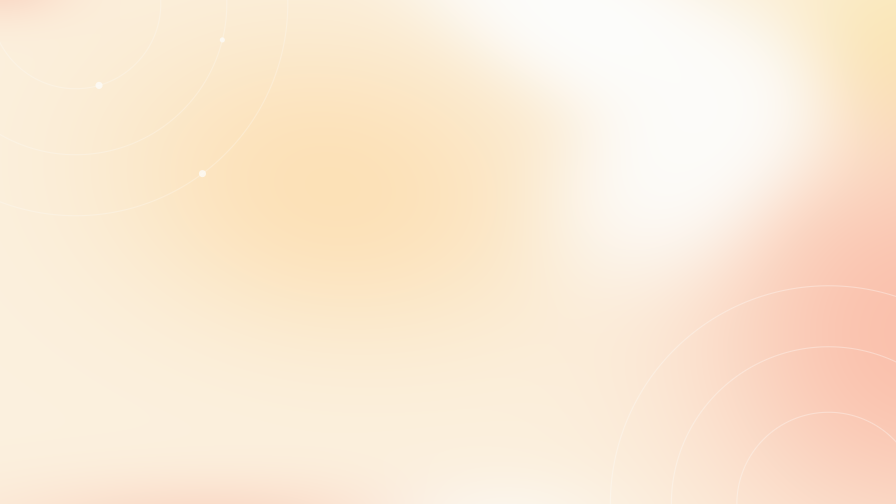
Give the GLSL for this background, as a WebGL 2 fragment shader.

```glsl
#version 300 es
precision highp float;
// Soft cream backdrop with honey, white and peach glows, fine arcs and small dots.

uniform vec2 u_resolution;
out vec4 fragColor;

// Colours
const vec3 CREAM  = vec3(0.984, 0.941, 0.870);
const vec3 HONEY  = vec3(0.988, 0.878, 0.710);
const vec3 PEACH  = vec3(0.980, 0.745, 0.665);
const vec3 YELLOW = vec3(0.980, 0.920, 0.715);
const vec3 BLUSH  = vec3(0.980, 0.820, 0.745);
const vec3 WHITE  = vec3(0.988, 0.988, 0.980);

// Arcs and dots, in units of the canvas height
const vec2 LEFT_CENTER  = vec2(0.150, 0.993);
const vec2 RIGHT_CENTER = vec2(1.644, 0.0);
const vec3 LEFT_RADII   = vec3(0.169, 0.300, 0.421);
const vec3 RIGHT_RADII  = vec3(0.182, 0.312, 0.433);
const vec3 DOT_ANGLES   = vec3(-1.292, -0.243, -0.930);
const vec3 DOT_RADII    = vec3(0.0070, 0.0050, 0.0070);
const float LINE_HALF_WIDTH = 0.0011;
const float LEFT_LINE_ALPHA = 0.28;
const float RIGHT_LINE_ALPHA = 0.36;
const float DOT_ALPHA = 0.75;

// Elliptical glow; a higher hardness gives a flatter core and a firmer rim.
float glow(vec2 p, vec2 center, vec2 radii, float angle, float hardness) {
    vec2 d = p - center;
    float c = cos(angle), s = sin(angle);
    vec2 q = vec2(c * d.x + s * d.y, c * d.y - s * d.x) / radii;
    return exp(-pow(dot(q, q) + 1e-6, hardness));
}

// Antialiased coverage of a shape from its signed distance.
float coverage(float dist, float pixel) {
    return clamp(0.5 - dist / pixel, 0.0, 1.0);
}

float ring(vec2 p, vec2 center, float radius, float pixel) {
    float dist = abs(length(p - center) - radius) - LINE_HALF_WIDTH;
    return coverage(dist, pixel);
}

vec3 background(vec2 p) {
    vec3 color = CREAM;
    // Warm areas
    color = mix(color, HONEY, 0.95 * glow(p, vec2(0.66, 0.63), vec2(0.44, 0.30), -0.15, 1.1));
    color = mix(color, YELLOW, 0.90 * glow(p, vec2(1.80, 0.90), vec2(0.28, 0.25), 0.0, 1.0));
    color = mix(color, PEACH, 0.95 * glow(p, vec2(1.83, 0.34), vec2(0.43, 0.43), 0.0, 1.1));
    // Blush along the lower left edge and in the upper left corner
    color = mix(color, BLUSH, 0.75 * glow(p, vec2(0.42, -0.04), vec2(0.42, 0.09), 0.0, 1.0));
    color = mix(color, BLUSH, 0.75 * glow(p, vec2(0.0, 1.03), vec2(0.14, 0.07), 0.0, 1.0));
    // White band from the top, its rounded end and a pale patch below
    float band = glow(p, vec2(1.17, 0.96), vec2(0.46, 0.17), -0.51, 1.5);
    float end = glow(p, vec2(1.36, 0.70), vec2(0.30, 0.20), 0.85, 1.4);
    float white = 1.0 - (1.0 - band) * (1.0 - 0.92 * end);
    color = mix(color, WHITE, white);
    return mix(color, WHITE, 0.55 * glow(p, vec2(0.98, -0.03), vec2(0.24, 0.09), 0.0, 1.0));
}

void main() {
    vec2 p = gl_FragCoord.xy / u_resolution.y;
    float pixel = 1.0 / u_resolution.y;
    vec3 color = background(p);

    // Concentric arcs, with one dot on each left arc
    for (int i = 0; i < 3; i++) {
        float leftLine = ring(p, LEFT_CENTER, LEFT_RADII[i], pixel);
        float rightLine = ring(p, RIGHT_CENTER, RIGHT_RADII[i], pixel);
        color = mix(color, WHITE, LEFT_LINE_ALPHA * leftLine);
        color = mix(color, WHITE, RIGHT_LINE_ALPHA * rightLine);

        vec2 direction = vec2(cos(DOT_ANGLES[i]), sin(DOT_ANGLES[i]));
        vec2 dotCenter = LEFT_CENTER + LEFT_RADII[i] * direction;
        float dotMask = coverage(length(p - dotCenter) - DOT_RADII[i], pixel);
        color = mix(color, WHITE, DOT_ALPHA * dotMask);
    }
    fragColor = vec4(color, 1.0);
}
```
